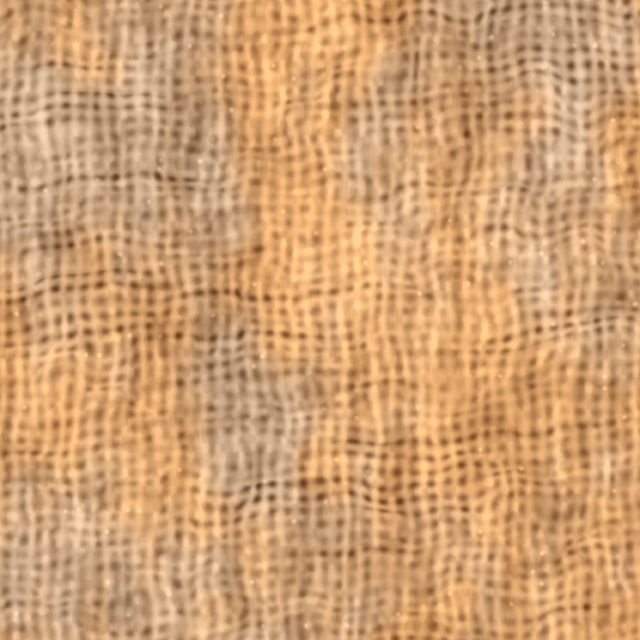
A Shadertoy shader for this texture:

```glsl
// Coarse tan burlap: upright warp threads crossed by slightly tilted weft rows.
// Wavy cosine ridges make the threads, smooth cellular noise varies their tone,
// opens dark gaps at the crossings, and stains the cloth in grey and orange.

const float TAU = 6.2831853;
const float WARP_COUNT = 41.0;
const float WEFT_COUNT = 46.0;
const float WEFT_SLOPE = 0.07;

const vec3 SHADE = vec3(0.53, 0.36, 0.22);
const vec3 STRAW = vec3(0.98, 0.79, 0.60);
const vec3 GREY_TINT = vec3(0.94, 1.00, 1.10);
const vec3 ORANGE_TINT = vec3(1.04, 0.98, 0.86);

vec3 hash3(vec2 cell) {
    vec3 p = fract(cell.xyx * vec3(0.1031, 0.1030, 0.0973));
    p += dot(p, p.yxz + 33.33);
    return fract((p.xxy + p.yzz) * p.zyx);
}

// Cellular noise: random cell values blended by distance to jittered centres.
float cellNoise(vec2 p) {
    vec2 base = floor(p);
    float total = 0.0;
    float weights = 0.0;
    for (int y = -1; y <= 1; y++) {
        for (int x = -1; x <= 1; x++) {
            vec2 cell = base + vec2(x, y);
            vec3 rnd = hash3(cell + 57.0);
            vec2 d = cell + 0.2 + 0.6 * rnd.xy - p;
            float w = exp(-5.0 * dot(d, d));
            total += w * rnd.z;
            weights += w;
        }
    }
    return total / weights;
}

// Layered sines: slow sideways drift of a thread along its length.
float drift(float along, float across) {
    return 0.5 * sin(along * 9.0 + across * 5.0)
         + 0.3 * sin(along * 23.0 - across * 11.0 + 1.7)
         + 0.2 * sin(along * 51.0 + across * 17.0 + 4.1);
}

// 1 on the crest of a thread, 0 in the gap beside it.
float ridge(float coord) {
    return 0.5 + 0.5 * cos(TAU * coord);
}

// Rare pale slubs: soft dots in a few random cells.
float slubs(vec2 p, float share) {
    vec2 cell = floor(p);
    vec3 rnd = hash3(cell + 211.0);
    float d = length(p - cell - 0.35 - 0.3 * rnd.xy);
    return step(1.0 - share, rnd.z) * (1.0 - smoothstep(0.05, 0.35, d));
}

void mainImage(out vec4 fragColor, in vec2 fragCoord) {
    vec2 uv = fragCoord / iResolution.y;

    // Thread coordinates with uneven spacing
    float warpCoord = uv.x * WARP_COUNT + 0.35 * drift(uv.y, uv.x)
                    + 0.5 * (cellNoise(uv * vec2(20.0, 14.0)) - 0.5);
    float weftCoord = (uv.y - WEFT_SLOPE * uv.x) * WEFT_COUNT
                    + 0.5 * drift(uv.x, uv.y)
                    + 0.9 * (cellNoise(uv * vec2(16.0, 20.0) + 31.0) - 0.5);
    float warp = ridge(warpCoord);
    float weft = ridge(weftCoord);

    // Tone variation along threads, in fine fibres and across the cloth
    float strand = cellNoise(vec2(warpCoord * 0.9, uv.y * 9.0)) - 0.5;
    float row = cellNoise(vec2(uv.x * 14.0, weftCoord) + 83.0) - 0.5;
    float fibre = cellNoise(uv * vec2(105.0, 75.0) + 17.0) - 0.5;
    float patches = cellNoise(uv * vec2(5.0, 4.0) + 5.0) - 0.5;

    // Dark holes at crossings, deeper along some creased rows
    float crease = smoothstep(0.52, 0.85, cellNoise(vec2(uv.x * 4.0, weftCoord * 0.7) + 140.0));
    float looseness = cellNoise(vec2(warpCoord, weftCoord) + 9.0);
    float gap = (1.0 - warp) * (1.0 - weft);
    float hole = gap * (0.55 * looseness + 0.4 * crease)
               + 0.16 * crease * pow(1.0 - weft, 3.0);

    float tone = 0.68
               + 0.24 * (warp - 0.5) + 0.08 * (weft - 0.5)
               + 0.34 * strand + 0.20 * row + 0.36 * fibre + 0.24 * patches
               - 0.65 * hole
               + 0.30 * slubs(uv * 62.0, 0.02);

    // Straw colour ramp with broad, slightly upright stains
    float stain = 0.75 * cellNoise(uv * vec2(6.0, 4.5) + 71.0)
                + 0.25 * cellNoise(uv * vec2(24.0, 13.0) + 43.0);
    vec3 tint = mix(GREY_TINT, ORANGE_TINT, smoothstep(0.18, 0.78, stain));
    vec3 cloth = mix(SHADE, STRAW, clamp(tone, -0.25, 1.12)) * tint;
    fragColor = vec4(clamp(cloth, 0.0, 1.0), 1.0);
}
```
